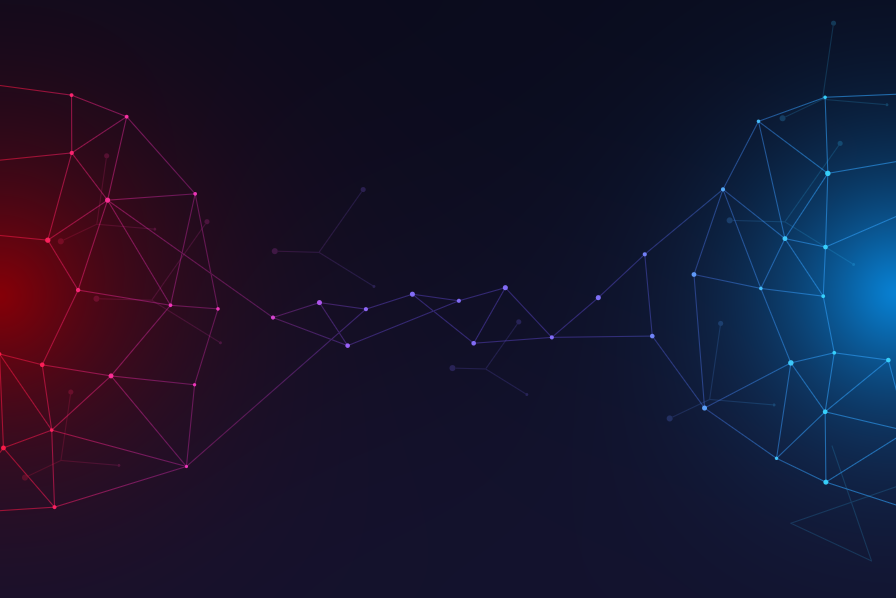
Give the GLSL for this background, as a Shadertoy shader.

```glsl
// Two glowing node networks, red on the left and blue on the right, joined by
// a thin zigzag bridge. Nodes sit on jittered half rings; links are distance
// fields, tinted by one colour ramp that runs across the canvas.

const vec2 FOCUS = vec2(0.0, 0.505);
const float WIDTH = 1.5;

float hash(vec2 p) {
    vec3 q = fract(vec3(p.xyx) * 0.1031);
    q += dot(q, q.yzx + 33.33);
    return fract((q.x + q.y) * q.z);
}

float cover(float dist, float radius, float px) {
    return clamp(0.5 + (radius - dist) / px, 0.0, 1.0);
}

// Ink holds line coverage in x and dot coverage in y.
void link(inout vec2 ink, vec2 p, vec2 a, vec2 b, float px) {
    vec2 ap = p - a, ab = b - a;
    float t = clamp(dot(ap, ab) / dot(ab, ab), 0.0, 1.0);
    ink.x = max(ink.x, cover(length(ap - ab * t), 0.0009, px));
}

void node(inout vec2 ink, vec2 p, vec2 c, float radius, float px) {
    ink.y = max(ink.y, cover(length(p - c), radius, px));
}

// Half rings around the focus; the outer rings carry more nodes.
int ringCount(int ring) { return 5 + 2 * ring; }

vec2 ringNode(int ring, int i, float side) {
    vec2 id = vec2(float(ring) * 13.0 + side * 57.0, float(i) * 7.0 + 3.0);
    float stride = 3.4 / float(ringCount(ring) - 1);
    float angle = float(i) * stride - 1.7 + stride * 0.6 * (hash(id) - 0.5);
    float radius = 0.13 + 0.13 * float(ring) + 0.07 * (hash(id + 91.0) - 0.5);
    return FOCUS + radius * mix(1.0, 0.88, side) * vec2(cos(angle), sin(angle));
}

void cluster(inout vec2 ink, vec2 p, float side, float px) {
    for (int ring = 0; ring < 3; ring++) {
        int n = ringCount(ring);
        for (int i = 0; i < n; i++) {
            vec2 a = ringNode(ring, i, side);
            float size = 0.0026 + 0.002 * hash(a * 97.0);
            node(ink, p, a, size, px);
            if (i < n - 1) link(ink, p, a, ringNode(ring, i + 1, side), px);
            if (ring < 2) {
                int j = (i * (n + 1)) / (n - 1);
                link(ink, p, a, ringNode(ring + 1, j, side), px);
                link(ink, p, a, ringNode(ring + 1, j + 1, side), px);
            }
        }
    }
}

// Upper chain: a gentle zigzag with one dip and a rise at its right end.
vec2 chainNode(int i) {
    float f = float(i);
    float zigzag = 0.009 * (2.0 * mod(f, 2.0) - 1.0);
    float dip = 0.09 * exp(-2.0 * (f - 6.3) * (f - 6.3));
    float rise = 0.05 * smoothstep(7.0, 8.0, f);
    return vec2(0.457 + 0.0778 * f, 0.478 + 0.007 * f + zigzag - dip + rise);
}

vec2 lowerNode(int k) {
    float f = float(k);
    return vec2(0.582 + 0.167 * f + 0.044 * f * f, 0.422 + 0.004 * f * f);
}

void bridge(inout vec2 ink, vec2 p, float px) {
    for (int i = 0; i < 9; i++) {
        vec2 a = chainNode(i);
        node(ink, p, a, i % 2 == 1 ? 0.0042 : 0.0034, px);
        if (i < 8) link(ink, p, a, chainNode(i + 1), px);
    }
    for (int k = 0; k < 3; k++) {
        vec2 a = lowerNode(k);
        node(ink, p, a, 0.0038, px);
        link(ink, p, a, chainNode(1 + (k + 3 * k * k) / 2), px);
        link(ink, p, a, chainNode(4 + k), px);
        link(ink, p, a, chainNode(6 * min(k, 1)), px);
    }
    // Ties from the bridge into both clusters
    vec2 mirror = vec2(-1.0, 1.0), shift = vec2(WIDTH, 0.0);
    link(ink, p, chainNode(2), ringNode(2, 2, 0.0), px);
    link(ink, p, chainNode(0), ringNode(1, 4, 0.0), px);
    link(ink, p, chainNode(8), shift + mirror * ringNode(2, 5, 1.0), px);
    link(ink, p, lowerNode(2), shift + mirror * ringNode(2, 3, 1.0), px);
}

// Three-armed sprig around a hub
void fork(inout vec2 ink, vec2 p, vec2 hub, float size, float turn, float px) {
    float c = cos(turn), s = sin(turn);
    mat2 spin = size * mat2(c, s, -s, c);
    vec2 a = hub + spin * vec2(-0.074, 0.002);
    vec2 b = hub + spin * vec2(0.074, 0.105);
    vec2 d = hub + spin * vec2(0.092, -0.057);
    link(ink, p, hub, a, px); node(ink, p, a, 0.005, px);
    link(ink, p, hub, b, px); node(ink, p, b, 0.0042, px);
    link(ink, p, hub, d, px); node(ink, p, d, 0.0024, px);
}

vec3 accent(float x) {
    vec3 c = mix(vec3(1.0, 0.1, 0.26), vec3(0.88, 0.2, 0.68), smoothstep(0.0, 0.3, x));
    c = mix(c, vec3(0.48, 0.4, 1.0), smoothstep(0.35, 0.68, x));
    return mix(c, vec3(0.2, 0.76, 1.0), smoothstep(0.95, 1.4, x));
}

void mainImage(out vec4 fragColor, in vec2 fragCoord) {
    float px = 1.0 / iResolution.y;
    vec2 p = vec2(fragCoord.x / iResolution.x * WIDTH, fragCoord.y * px);

    // Night gradient with a glow at each side
    vec3 color = mix(vec3(0.073, 0.07, 0.175), vec3(0.04, 0.045, 0.115), smoothstep(0.0, 1.0, p.y));
    float red = exp(-pow(length(p - FOCUS) / 0.23, 1.2));
    float blue = exp(-pow(length(p - vec2(WIDTH, 0.51)) / 0.2, 1.3));
    color = mix(color, vec3(0.52, 0.0, 0.03), red);
    color = mix(color, vec3(0.03, 0.5, 0.82), blue);

    // Faint sprigs behind the network
    vec2 faint = vec2(0.0), ink = vec2(0.0);
    fork(faint, p, vec2(0.534, 0.578), 1.0, 0.0, px);
    fork(faint, p, vec2(0.813, 0.383), 0.75, 0.0, px);
    for (int i = 0; i < 2; i++) {
        float f = float(i);
        fork(faint, p, vec2(1.188 + 0.189 * f, 0.332 + 0.502 * f), 1.0, 0.47, px);
        fork(faint, p, vec2(0.162 - 0.06 * f, 0.625 - 0.395 * f), 0.9, 0.47, px);
        fork(faint, p, vec2(0.254 + 1.06 * f, 0.498 + 0.131 * f), 1.25, 0.0, px);
    }
    link(faint, p, vec2(1.393, 0.254), vec2(1.459, 0.062), px);
    link(faint, p, vec2(1.459, 0.062), vec2(1.324, 0.125), px);
    link(faint, p, vec2(1.324, 0.125), vec2(1.5, 0.186), px);

    // Bright network, mirrored about the middle
    float side = step(0.5 * WIDTH, p.x);
    vec2 q = vec2(mix(p.x, WIDTH - p.x, side), p.y);
    cluster(ink, q, side, px);
    bridge(ink, p, px);

    vec3 tint = accent(p.x);
    float lineAlpha = mix(0.62, 0.38, smoothstep(0.05, 0.4, q.x));
    color = mix(color, tint, 0.22 * max(faint.x * 0.8, faint.y));
    color = mix(color, tint * vec3(0.9, 0.8, 0.95), lineAlpha * ink.x);
    color = mix(color, min(tint * 1.1, 1.0), 0.95 * ink.y);
    fragColor = vec4(color, 1.0);
}
```
